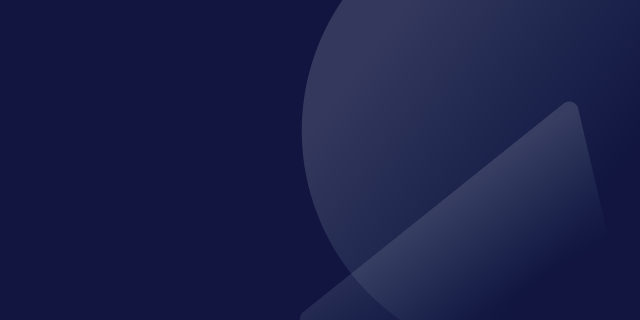
A WebGL 2 fragment shader for this background:

```glsl
#version 300 es
precision highp float;

uniform vec2 u_resolution;
out vec4 fragColor;

#define NIGHT vec3(0.065, 0.083, 0.252)
#define GLOW_NEAR vec3(1.0)
#define GLOW_FAR vec3(0.72, 1.0, 1.0)
#define DISC_CENTER vec2(1.664, 0.591)
#define DISC_RADIUS 0.721
#define DISC_ALPHA 0.15
#define DISC_FADE vec2(0.416, 1.275)
#define WEDGE_ROUNDING 0.0286
#define WEDGE_ALPHA 0.13
#define WEDGE_FADE vec2(0.332, 0.736)

float cross2(vec2 a, vec2 b) {
    return a.x * b.y - a.y * b.x;
}

float segmentDistance(vec2 p, vec2 a, vec2 b) {
    vec2 edge = b - a;
    float t = clamp(dot(p - a, edge) / dot(edge, edge), 0.0, 1.0);
    return length(p - a - t * edge);
}

// Signed distance to a triangle with counter-clockwise corners
float triangleDistance(vec2 p, vec2 a, vec2 b, vec2 c) {
    float nearest = min(segmentDistance(p, a, b),
                    min(segmentDistance(p, b, c), segmentDistance(p, c, a)));
    float inside = min(cross2(b - a, p - a),
                   min(cross2(c - b, p - b), cross2(a - c, p - c)));
    return inside > 0.0 ? -nearest : nearest;
}

float coverage(float dist, float pixel) {
    return clamp(0.5 - dist / pixel, 0.0, 1.0);
}

// Progress of a linear fade along a direction
float fadeAlong(vec2 p, vec2 direction, vec2 range) {
    return clamp((dot(p, direction) - range.x) / (range.y - range.x), 0.0, 1.0);
}

vec3 addGlow(vec3 base, float mask, float fade, float alpha) {
    vec3 tint = mix(GLOW_NEAR, GLOW_FAR, fade);
    return mix(base, tint, mask * alpha * (1.0 - fade));
}

void main() {
    // Canvas height is one unit
    float pixel = 1.0 / u_resolution.y;
    vec2 p = gl_FragCoord.xy * pixel;
    vec3 color = NIGHT;

    // Large disc, fading to the lower right
    float disc = length(p - DISC_CENTER) - DISC_RADIUS;
    float discFade = fadeAlong(p, vec2(0.8, -0.6), DISC_FADE);
    color = addGlow(color, coverage(disc, pixel), discFade, DISC_ALPHA);

    // Rounded wedge, fading away from its upper edge
    float wedge = triangleDistance(p, vec2(0.966, 0.003), vec2(1.951, -0.081),
                                   vec2(1.779, 0.654)) - WEDGE_ROUNDING;
    float wedgeFade = fadeAlong(p, vec2(0.5, -0.866), WEDGE_FADE);
    color = addGlow(color, coverage(wedge, pixel), wedgeFade, WEDGE_ALPHA);

    fragColor = vec4(color, 1.0);
}
```
